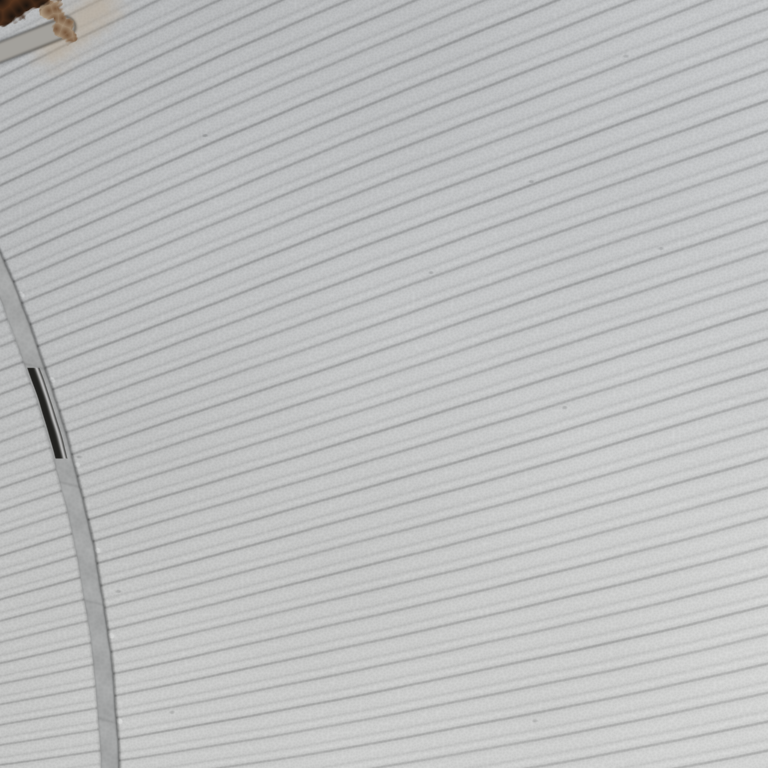
A WebGL 2 fragment shader for this texture:

```glsl
#version 300 es
precision highp float;

uniform vec2 u_resolution;
out vec4 fragColor;

vec2 hash2(vec2 p) {
    vec3 q = fract(vec3(p.xyx) * vec3(0.1031, 0.1030, 0.0973));
    q += dot(q, q.yzx + 33.33);
    return fract((q.xx + q.yz) * q.zy);
}

// Distance to the nearest jittered cell point
float cellular(vec2 p) {
    vec2 cell = floor(p), f = fract(p);
    float nearest = 1.5;
    for (int j = -1; j <= 1; j++)
        for (int i = -1; i <= 1; i++) {
            vec2 o = vec2(i, j);
            nearest = min(nearest, length(o + hash2(cell + o) - f));
        }
    return nearest;
}

float waves(vec2 p) {
    return (sin(p.x * 3.1 + p.y * 5.3) + 0.5 * sin(p.x * 9.7 - p.y * 7.1)
        + 0.25 * sin(p.x * 17.3 + p.y * 23.9)) / 1.75;
}

float segment(vec2 p, vec2 a, vec2 b) {
    vec2 ab = b - a;
    return length(p - a - ab * clamp(dot(p - a, ab) / dot(ab, ab), 0.0, 1.0));
}

float bump(float t, float center, float width) {
    float d = (t - center) / width;
    return exp(-d * d);
}

// Rib number: follow each fanned rib back to its height at mid-width
float ribPhase(vec2 p) {
    vec2 c = p - 0.5;
    float fan = c.x - 0.4 * c.x * c.x;
    float height = c.y;
    for (int i = 0; i < 6; i++) {
        float spread = 0.27 * height - 0.12 * height * height;
        height = c.y - 0.325 * c.x - spread * fan;
    }
    return height * (28.5 - 2.0 * height) - 0.30 + 0.03 * waves(p * 2.0);
}

// Corrugated sheet: dark crease, bright lip, faint fold, flat pan
vec3 sheet(vec2 p, float phase, float soft) {
    float t = fract(phase);
    float ribTone = hash2(vec2(floor(phase + 0.5), 7.0)).x;
    float crease = min(t, 1.0 - t);
    float shade = 0.762 + 0.058 * (p.x - p.y) + 0.010 * waves(p * 1.7);
    shade += 0.022 * bump(t, 0.20, 0.09) + 0.014 * bump(t, 0.68, 0.17);
    shade -= 0.034 * bump(t, 0.38, 0.06) + 0.026 * bump(crease, 0.0, 0.12);
    float depth = 0.075 + 0.035 * ribTone + 0.015 * waves(p * 3.0 + ribTone * 9.0);
    shade -= depth * (1.0 - smoothstep(0.026 - soft * 0.5, 0.042 + soft, crease));
    return shade * mix(vec3(0.99, 1.0, 1.008), vec3(1.0, 1.004, 1.0), smoothstep(0.9, 0.1, p.y));
}

void main() {
    vec2 uv = gl_FragCoord.xy / u_resolution;
    float px = 1.0 / min(u_resolution.x, u_resolution.y);

    // Signed sideways distance from the curved flashing strip
    float bend = 0.143 - 0.03 * uv.y - 0.30 * uv.y * uv.y;
    float side = (uv.x - bend) / sqrt(1.0 + pow(0.03 + 0.6 * uv.y, 2.0));
    side += 0.0007 * waves(uv * 9.0);

    // Sheets on both sides, with the ribs stepped across the strip
    float phase = ribPhase(uv);
    float soft = fwidth(phase);
    vec3 color = sheet(uv, phase + (side < 0.0 ? 0.4 : 0.0), soft);

    // Fine grain and sparse dark specks
    color += 0.042 * (cellular(uv * 260.0) - 0.45);
    vec2 speckCell = floor(uv * 24.0);
    vec2 speckAt = 0.2 + 0.6 * hash2(speckCell + 3.0);
    float speck = length((fract(uv * 24.0) - speckAt) * vec2(0.6, 1.0)) / 24.0;
    float speckOn = step(0.993, hash2(speckCell + 41.0).x);
    color -= 0.10 * speckOn * (1.0 - smoothstep(0.0006, 0.0018 + px, speck));

    // Flashing strip with a shadowed right edge and lap joints
    float strip = 1.0 - smoothstep(0.012 - px, 0.012 + px, abs(side));
    float joint = bump(fract(uv.y * 6.5 + 0.1 + side * 2.0), 0.5, 0.015);
    vec3 metal = vec3(0.645, 0.65, 0.65) + 0.025 * waves(uv * 21.0)
        + 0.03 * (cellular(uv * 190.0) - 0.45) - 0.04 * joint;
    color = mix(color, metal, strip);
    color -= 0.22 * bump(side, 0.0125, 0.0018 + 0.3 * px);
    color -= 0.07 * bump(side, -0.0125, 0.0016 + 0.3 * px);

    // Screw heads along the strip edge
    vec2 screw = vec2(side - 0.016, (fract(uv.y * 9.0) - 0.55) / 9.0);
    color += 0.07 * (1.0 - smoothstep(0.002, 0.0035 + px, length(screw)));

    // Open slot in the strip with a pale inner face
    float slotEnds = smoothstep(0.403 - px, 0.403 + px, uv.y) * (1.0 - smoothstep(0.521 - px, 0.521 + px, uv.y));
    float slot = slotEnds * (1.0 - smoothstep(0.0075 - px, 0.0075 + px, abs(side + 0.002)));
    vec3 inside = mix(vec3(0.13, 0.13, 0.12), vec3(0.72), bump(side, 0.002, 0.0026));
    color = mix(color, inside, slot);

    // Rusted bracket and stain in the upper left corner
    vec2 corner = vec2(uv.x, 1.0 - uv.y);
    float rough = waves(corner * 40.0) * 0.004 + 0.008 * (cellular(corner * 70.0) - 0.45);
    float stain = 1.0 - smoothstep(0.0, 0.045, segment(corner, vec2(0.07, 0.06), vec2(0.13, 0.01)) + rough);
    color = mix(color, vec3(0.72, 0.66, 0.58), 0.55 * stain);
    float ledge = segment(corner, vec2(-0.02, 0.076), vec2(0.085, 0.035));
    color = mix(color, vec3(0.64, 0.63, 0.61), 1.0 - smoothstep(0.010, 0.014 + px, ledge));
    color -= 0.2 * bump(ledge, 0.013, 0.002 + 0.3 * px);
    float arm = segment(corner, vec2(0.05, -0.01), vec2(0.088, 0.043)) + rough;
    vec3 rust = mix(vec3(0.46, 0.34, 0.24), vec3(0.68, 0.61, 0.52), cellular(corner * 90.0));
    color = mix(color, rust, 1.0 - smoothstep(0.009, 0.013 + px, arm));
    float hollow = corner.y + 0.55 * corner.x - 0.037 + rough;
    vec3 dark = mix(vec3(0.11, 0.08, 0.06), vec3(0.36, 0.22, 0.13), cellular(corner * 60.0));
    color = mix(color, dark, 1.0 - smoothstep(-0.002, 0.003 + px, hollow));

    fragColor = vec4(clamp(color, 0.0, 1.0), 1.0);
}
```
